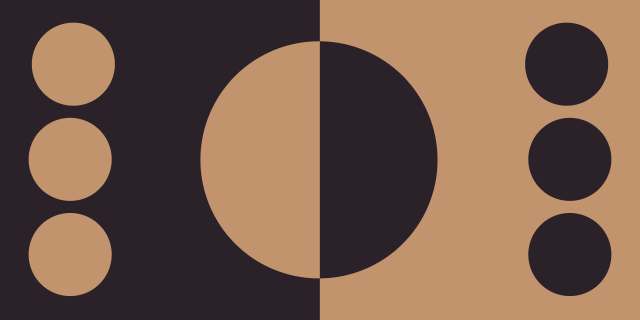
A Shadertoy shader for this background:

```glsl
const vec3 TAN = vec3(0.760, 0.580, 0.430);
const vec3 DARK = vec3(0.170, 0.130, 0.160);

// Lengths are in canvas heights, measured from the canvas centre.
const float SPLIT_X = -0.0005;
const vec2 DISC_CENTER = vec2(-0.0032, 0.0005);
const float DISC_RADIUS = 0.3705;
const float DOT_RADIUS = 0.1298;
const float DOT_SPACING = 0.2974;
const vec2 DOT_CENTER = vec2(0.7807, 0.0020);
const float TOP_DOT_INSET = 0.0099;

float circleDistance(vec2 p, vec2 center, float radius) {
    return length(p - center) - radius;
}

// Coverage of a shape, softened over one pixel.
float coverage(float dist, float pixel) {
    return clamp(0.5 - dist / pixel, 0.0, 1.0);
}

// Invert one mask wherever the other covers it.
float exclusiveOr(float a, float b) {
    return a + b - 2.0 * a * b;
}

void mainImage(out vec4 fragColor, in vec2 fragCoord) {
    float pixel = 1.0 / iResolution.y;
    vec2 p = (fragCoord - 0.5 * iResolution.xy) * pixel;

    // Central disc
    float shapes = circleDistance(p, DISC_CENTER, DISC_RADIUS);

    // Mirrored columns of dots, the top pair set slightly inward
    vec2 mirrored = vec2(abs(p.x), p.y);
    for (int row = -1; row <= 1; row++) {
        vec2 center = DOT_CENTER + vec2(0.0, float(row) * DOT_SPACING);
        if (row == 1) center.x -= TOP_DOT_INSET;
        shapes = min(shapes, circleDistance(mirrored, center, DOT_RADIUS));
    }

    // Two halves, with colours swapped inside the shapes
    float rightHalf = coverage(SPLIT_X - p.x, pixel);
    float tanMask = exclusiveOr(rightHalf, coverage(shapes, pixel));
    fragColor = vec4(mix(DARK, TAN, tanMask), 1.0);
}
```
